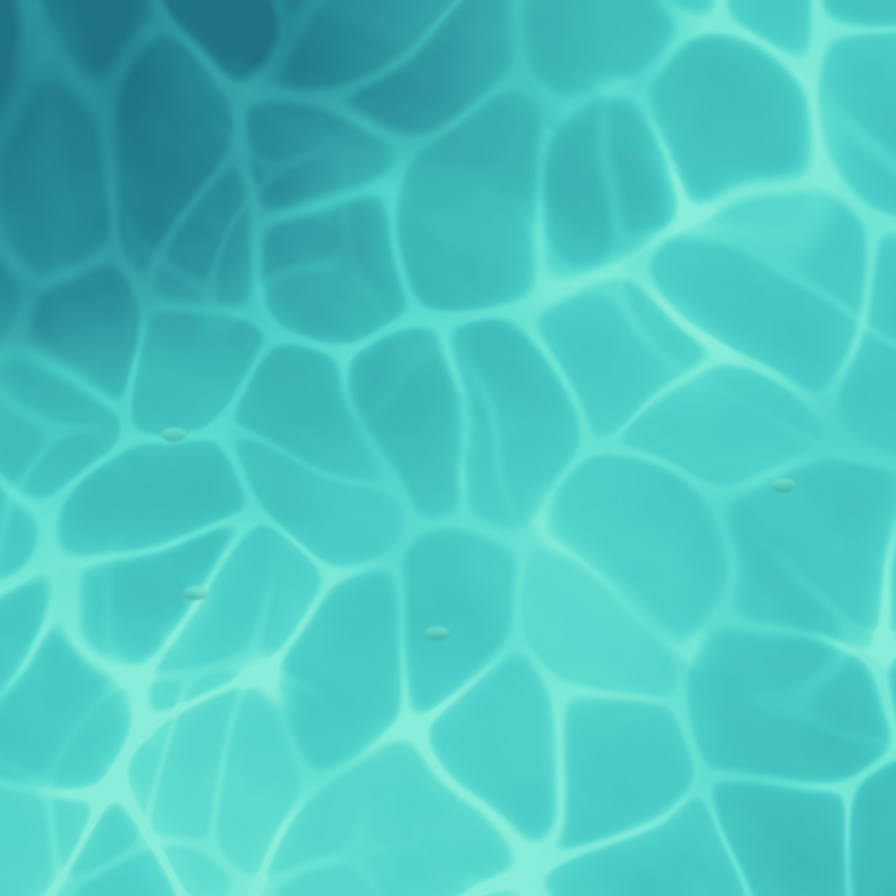
This texture is drawn by a WebGL 2 fragment shader. Its source:

```glsl
#version 300 es
precision highp float;
// Rippling light caustics over a shallow turquoise pool, shaded in one corner.
uniform vec2 u_resolution;
out vec4 outColor;

vec2 hash2(vec2 p) {
    vec3 q = fract(vec3(p.xyx) * vec3(0.1031, 0.1030, 0.0973));
    q += dot(q, q.yzx + 33.33);
    return fract((q.xx + q.yz) * q.zy);
}

float noise(vec2 p) {
    vec2 i = floor(p), f = fract(p);
    f = f * f * (3.0 - 2.0 * f);
    return mix(mix(hash2(i).x, hash2(i + vec2(1, 0)).x, f.x),
               mix(hash2(i + vec2(0, 1)).x, hash2(i + vec2(1, 1)).x, f.x), f.y);
}

float fbm(vec2 p) {
    float sum = 0.0, amp = 0.55;
    for (int i = 0; i < 4; i++) {
        sum += amp * noise(p);
        p = mat2(1.6, 1.2, -1.2, 1.6) * p + 7.3;
        amp *= 0.48;
    }
    return sum;
}

vec2 seedPoint(vec2 cell) {
    return cell + hash2(cell + 41.0);
}

// x: rounded distance to the cell border, y: random value of the cell
vec2 roundedCells(vec2 p, float sharpness) {
    vec2 home = floor(p), nearest = home;
    float best = 1e3;
    for (int j = -1; j <= 1; j++)
    for (int i = -1; i <= 1; i++) {
        vec2 cell = home + vec2(i, j);
        float d = length(seedPoint(cell) - p);
        if (d < best) { best = d; nearest = cell; }
    }
    vec2 a = seedPoint(nearest) - p;
    float sum = 0.0;
    for (int j = -2; j <= 2; j++)
    for (int i = -2; i <= 2; i++) {
        if (i == 0 && j == 0) continue;
        vec2 b = seedPoint(nearest + vec2(i, j)) - p;
        sum += exp(-sharpness * dot(0.5 * (a + b), normalize(b - a)));
    }
    return vec2(-log(sum) / sharpness, hash2(nearest + 9.0).y);
}

// Water colours from deep shade (0) to bright light (6)
vec3 waterColor(float level) {
    vec3 ramp[7] = vec3[7](
        vec3(0.12, 0.45, 0.52), vec3(0.16, 0.55, 0.60), vec3(0.21, 0.65, 0.67),
        vec3(0.25, 0.74, 0.73), vec3(0.31, 0.82, 0.79), vec3(0.40, 0.88, 0.82),
        vec3(0.53, 0.93, 0.85));
    level = clamp(level, 0.0, 5.99);
    int i = int(level);
    return mix(ramp[i], ramp[i + 1], fract(level));
}

void main() {
    vec2 p = gl_FragCoord.xy / min(u_resolution.x, u_resolution.y);
    vec2 bend = vec2(noise(p * 2.9 + 3.0), noise(p * 2.9 + 17.0)) - 0.5;
    vec2 ripple = vec2(noise(p * 11.0 + 5.0), noise(p * 11.0 + 29.0)) - 0.5;
    vec2 q = p + 0.17 * bend + 0.026 * ripple;

    // Soft shade spreading from the upper left, and broad drifts of light
    float reach = length(p - vec2(0, 1)) + 0.16 * (fbm(p * 3.5 + 2.0) - 0.5);
    float lit = smoothstep(0.03, 0.86, reach);
    float level = mix(-0.2, 4.3, lit) - 0.75 * smoothstep(0.5, 1.0, p.x);
    level += 0.9 * (noise(p * 3.0 + 71.0) - 0.5);

    // Slanted wisps, strongest in the shade, and fine mottling
    vec2 slant = vec2(dot(p, vec2(0.77, -0.64)) * 3.0, dot(p, vec2(0.64, 0.77)) * 10.0);
    level += mix(2.2, 0.6, lit) * (fbm(slant + 2.0 * bend) - 0.5);
    level += 0.3 * (fbm(p * 28.0) - 0.5);

    // Main net of light: thin crisp threads with a wide faint halo
    vec2 net = roundedCells(q * vec2(6.7, 6.2) + 3.0, 17.0);
    float strength = mix(0.3, 1.0, lit) * mix(0.3, 1.1, smoothstep(0.25, 0.65, noise(p * 6.0 + 60.0)));
    float blur = mix(0.10, 0.06, smoothstep(0.2, 0.7, lit));
    float thread = smoothstep(blur, 0.0, net.x);
    level -= 0.7 * net.y * smoothstep(0.0, 0.11, net.x);
    level += strength * (1.1 * thread + 0.6 * exp(-max(net.x, 0.0) * 7.0));

    // Fainter second net crossing the first
    vec2 faint = roundedCells((q - 0.2 * bend.yx) * mat2(4.6, 2.6, -2.6, 4.6) + 20.0, 20.0);
    float patchy = smoothstep(0.35, 0.7, noise(p * 4.0 + 90.0)) * mix(0.4, 1.0, lit);
    level += patchy * (0.6 * smoothstep(0.065, 0.0, faint.x) + 0.25 * exp(-max(faint.x, 0.0) * 7.0)) * (1.0 - 0.6 * thread);

    // Bright glints where the light gathers
    level += 0.9 * lit * smoothstep(0.58, 0.8, fbm(slant * 1.4 + 31.0)) * smoothstep(0.2, 0.0, net.x);
    vec3 color = waterColor(level);

    // A few small pebbles on the floor
    for (int i = 0; i < 4; i++) {
        vec2 r = hash2(vec2(i, 5.0));
        vec2 d = (p - vec2(0.1 + 0.85 * r.x, 0.04 + 0.5 * r.y)) / vec2(0.015, 0.009);
        float body = smoothstep(1.15, 0.65, length(d + 0.25 * ripple));
        vec3 stone = mix(vec3(0.25, 0.67, 0.64), vec3(0.50, 0.88, 0.78), smoothstep(-0.8, 0.6, d.y));
        color = mix(color, stone, 0.6 * body);
    }
    outColor = vec4(color, 1.0);
}
```
